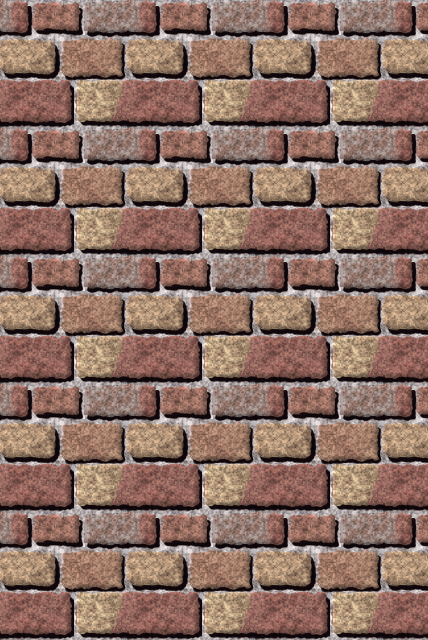
Give the GLSL for this texture, as a Shadertoy shader.

```glsl
float hash(vec2 p) {
    return fract(sin(dot(p, vec2(127.1, 311.7))) * 43758.5453);
}

// Value noise that wraps after the given number of cells
float noise(vec2 p, float period) {
    vec2 i = floor(p), f = fract(p);
    f *= f * (3.0 - 2.0 * f);
    vec4 c = mod(vec4(i, i + 1.0), period);
    return mix(mix(hash(c.xy), hash(c.zy), f.x),
               mix(hash(c.xw), hash(c.zw), f.x), f.y);
}

float tileNoise(vec2 p, float cells) {
    return noise(p * cells, cells);
}

float roundBox(vec2 p, vec2 halfSize, float radius) {
    vec2 d = abs(p) - halfSize + radius;
    return length(max(d, 0.0)) + min(max(d.x, d.y), 0.0) - radius;
}

// Lays one brick with its cast shadow; lo and hi are corners in the tile, y down
void brick(inout vec3 col, vec2 p, vec2 lo, vec2 hi, float radius, vec2 drop, vec3 tint) {
    float px = 5.0 / iResolution.y;
    vec2 halfSize = 0.5 * (hi - lo);
    vec2 q = p - 0.5 * (lo + hi);
    q -= round(q);
    float chips = 0.022 * (tileNoise(p, 22.0) - 0.5) + 0.012 * (tileNoise(p, 53.0) - 0.5);

    // Shadow to the lower right
    float shade = roundBox(q - drop, halfSize, radius) + 0.7 * chips;
    col = mix(col, vec3(0.06, 0.025, 0.04), smoothstep(px, -px, shade));

    // Face: lit upper left rim, dim lower right rim
    float d = roundBox(q, halfSize, radius) + chips;
    float lit = smoothstep(0.035, 0.0, min(q.x + halfSize.x, q.y + halfSize.y));
    float dim = smoothstep(0.05, 0.0, min(halfSize.x - q.x, halfSize.y - q.y));
    vec3 face = tint * (1.0 + 0.14 * lit - 0.32 * dim);
    col = mix(col, face, smoothstep(0.7 * px, -0.7 * px, d));
}

void mainImage(out vec4 fragColor, in vec2 fragCoord) {
    // Five square tiles down the canvas, y pointing down
    vec2 p = fract(vec2(fragCoord.x, iResolution.y - fragCoord.y) * 5.0 / iResolution.y);

    float blotch = tileNoise(p, 9.0);
    float mottle = tileNoise(p, 26.0);
    float grain = tileNoise(p, 61.0);
    float grit = tileNoise(p + 0.37, 97.0);
    float streak = noise(vec2(p.x * 30.0 + p.y * 14.0, p.y * 9.0), 30.0);

    // Stone colours
    vec3 red = mix(vec3(0.51, 0.33, 0.30), vec3(0.64, 0.45, 0.41), streak);
    vec3 tan_ = mix(vec3(0.64, 0.52, 0.42), vec3(0.74, 0.65, 0.52), mottle);
    vec3 orange = mix(vec3(0.58, 0.42, 0.36), vec3(0.70, 0.56, 0.46), blotch);
    vec3 grey = mix(vec3(0.60, 0.46, 0.41), vec3(0.60, 0.56, 0.55), mottle);

    // Mortar
    vec3 col = mix(vec3(0.62, 0.57, 0.57), vec3(0.80, 0.77, 0.76), mottle);
    col = mix(col, vec3(0.58, 0.62, 0.70), 0.4 * smoothstep(0.5, 0.9, grit));

    // Thin course: a short red brick and a grey one turning red at its right end
    float greyToRed = smoothstep(0.38, 0.48, fract(p.x - 0.65) + 0.12 * (blotch - 0.5));
    brick(col, p, vec2(0.65, 0.015), vec2(1.22, 0.25), 0.02, vec2(0.03, 0.03), mix(grey, red, greyToRed));
    brick(col, p, vec2(0.26, 0.025), vec2(0.62, 0.235), 0.02, vec2(0.025, 0.035), mix(red, orange, 0.35));

    // Middle course: a rounded tan brick and an orange one
    brick(col, p, vec2(-0.01, 0.31), vec2(0.43, 0.575), 0.06, vec2(0.033, 0.036), mix(tan_, orange, 0.3));
    brick(col, p, vec2(0.485, 0.31), vec2(0.955, 0.595), 0.03, vec2(0.02, 0.025), orange);

    // Thick course: one long brick, tan at the left and red past a slanted seam
    float along = fract(p.x - 0.6) + 0.4 * (p.y - 0.63) + 0.06 * (mottle - 0.5);
    vec3 split = mix(tan_, red, smoothstep(0.37, 0.40, along));
    brick(col, p, vec2(0.6, 0.63), vec2(1.555, 0.95), 0.04, vec2(0.03, 0.033), split);

    // Rough surface with dark pits
    col *= 1.0 + 0.38 * (grain - 0.5) + 0.42 * (grit - 0.5) + 0.2 * (mottle - 0.5);
    col *= 1.0 - 0.35 * smoothstep(0.68, 0.95, 0.5 * (streak + grain));
    fragColor = vec4(clamp(col, 0.0, 1.0), 1.0);
}
```
